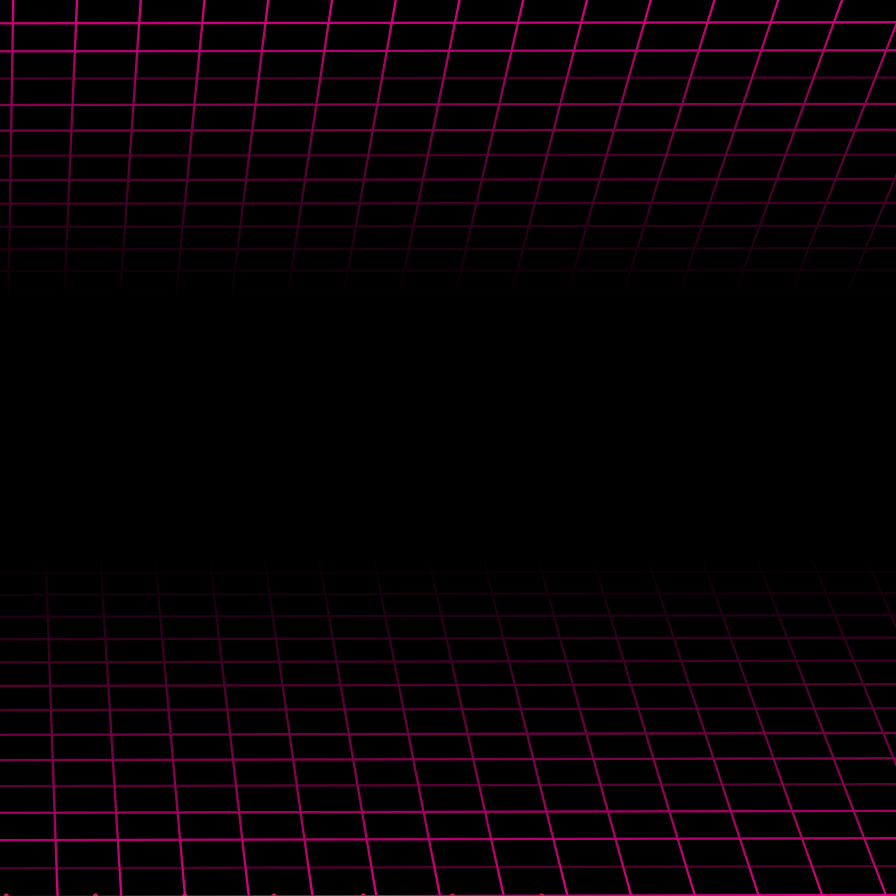
Give the GLSL for this background, as a three.js fragment shader.

```glsl
varying vec2 vUv;

#define LINE_COLOR vec3(0.86, 0.0, 0.51)
#define STUD_COLOR vec3(0.85, 0.12, 0.32)
#define HALF_WIDTH 0.0013
#define COLUMN_GAP 0.07115
#define COLUMN_TAPER 0.0268
#define CEILING_FADE 0.335
#define FLOOR_FADE 0.385
#define FAINT_ROW 0.3
#define STUD_GAP 0.0996
#define STUD_RADIUS 0.0028

// Smooth coverage of a shape from its signed distance
float coverage(float signedDistance, float pixel) {
  return clamp(0.5 - signedDistance / pixel, 0.0, 1.0);
}

float lineMask(float centreDistance, float pixel) {
  return coverage(centreDistance - HALF_WIDTH, pixel) * min(1.0, 2.0 * HALF_WIDTH / pixel);
}

// Columns converge with depth; start and lean place the first one
float columns(float x, float depth, float start, float lean, float pixel) {
  float gap = COLUMN_GAP - COLUMN_TAPER * depth;
  float cell = (x - start + lean * depth) / gap;
  return lineMask(abs(fract(cell + 0.5) - 0.5) * gap, pixel);
}

// Rows are evenly spaced in reciprocal distance to the horizon
float rows(float depth, float first, float horizon, float spacing, float faintPhase, float pixel) {
  float nearEdge = 1.0 / (horizon - first);
  float index = floor((1.0 / (horizon - depth) - nearEdge) / spacing + 0.5);
  index = max(index, 0.0);
  float rowDepth = horizon - 1.0 / (nearEdge + index * spacing);
  float isFaint = 1.0 - step(0.5, mod(index + faintPhase, 3.0));
  float strength = mix(1.0, mix(FAINT_ROW, 1.0, clamp(index / 9.0, 0.0, 1.0)), isFaint);
  return strength * lineMask(abs(depth - rowDepth), pixel);
}

float fadeOut(float depth, float reach) {
  return pow(clamp(1.0 - depth / reach, 0.0, 1.0), 1.1);
}

void main() {
  vec2 p = vUv;
  float pixel = max(fwidth(p.y), 0.00001);

  // Ceiling grid, measured down from the top edge
  float top = 1.0 - p.y;
  float ceiling = max(
    columns(p.x, top, 0.0148, 0.016, pixel),
    rows(top, 0.0260 - 0.0012 * p.x, 2.1875, 0.006788, 1.0, pixel));
  ceiling *= fadeOut(top, CEILING_FADE);

  // Floor grid, measured up from the bottom edge
  float ground = max(
    columns(p.x, p.y, 0.0642, 0.035, pixel),
    rows(p.y, -0.0012 + 0.0024 * p.x, 2.454, 0.005407, 2.0, pixel));
  ground *= fadeOut(p.y, FLOOR_FADE);

  vec3 color = LINE_COLOR * max(ceiling, ground);

  // Small studs along the front edge
  float studX = (fract((p.x - 0.007) / STUD_GAP + 0.5) - 0.5) * STUD_GAP;
  float stud = coverage(length(vec2(studX, p.y)) - STUD_RADIUS, pixel);
  color = mix(color, STUD_COLOR, stud * step(p.x, 0.63));

  gl_FragColor = vec4(color, 1.0);
}
```
